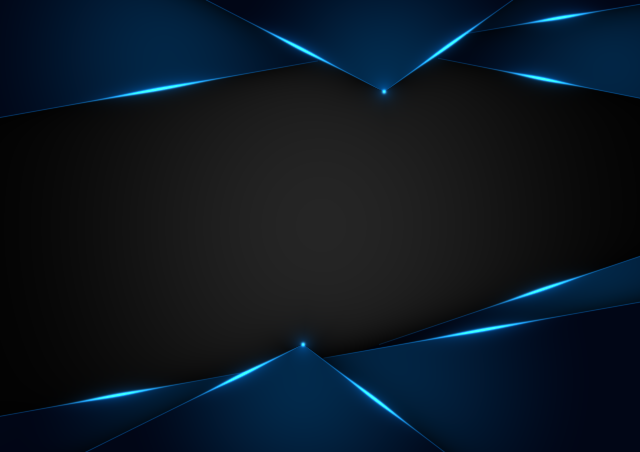
Reproduce this background procedurally as a WebGL 2 fragment shader.

```glsl
#version 300 es
precision highp float;
// Dark charcoal backdrop framed by layered navy panels with glowing blue edges.

uniform vec2 u_resolution;
out vec4 outColor;

const float ASPECT = 1.4144;
const vec3 NAVY = vec3(0.004, 0.022, 0.085);
const vec3 BLUE = vec3(0.008, 0.170, 0.305);
const vec3 RIM = vec3(0.010, 0.150, 0.270);
const vec3 HALO = vec3(0.000, 0.220, 0.430);
const vec3 SPARK = vec3(0.250, 0.780, 0.960);

// Signed distance to the line a-b, positive on its left side.
float lineSide(vec2 p, vec2 a, vec2 b) {
    vec2 dir = normalize(b - a);
    return dot(p - a, vec2(-dir.y, dir.x));
}

// Radial fill from blue at the centre to navy at the radius.
vec3 panelFill(vec2 p, vec2 centre, float radius, float strength) {
    float falloff = 1.0 - smoothstep(0.0, radius, distance(p, centre));
    return mix(NAVY, BLUE, falloff * strength);
}

// Lays a panel over the base and drops a soft shadow outside it.
vec3 layPanel(vec3 base, vec3 fill, float side, float pixel) {
    float shadow = 0.6 * exp(-max(-side, 0.0) / 0.028);
    float cover = smoothstep(-0.7 * pixel, 0.7 * pixel, side);
    return mix(base * (1.0 - shadow), fill, cover);
}

// Thin rim along a-b with a tapered hot spot at the given fraction.
vec3 edgeGlow(vec2 p, vec2 a, vec2 b, float spot, float reach) {
    vec2 span = b - a;
    float size = length(span);
    float t = dot(p - a, span) / (size * size);
    float d = length(p - a - span * clamp(t, 0.0, 1.0));
    float along = (t - spot) * size / reach;
    float hot = exp(-along * along);
    float width = 0.0014 + 0.0022 * hot;
    float core = exp(-d * d / (width * width));
    return core * (RIM + SPARK * hot) + HALO * hot * exp(-d / 0.011);
}

// Small round highlight on a tip.
vec3 tipGlow(vec2 p, vec2 tip) {
    float d = distance(p, tip);
    return SPARK * exp(-d * d / 0.00002) + HALO * exp(-d / 0.014);
}

// One straight-edged panel, limited to a side of the vertical line at clipX.
vec3 sidePanel(vec3 base, vec2 p, vec2 a, vec2 b, float clipX, float facing,
               vec3 fill, float spot, float reach, float pixel) {
    float side = min(lineSide(p, a, b), (p.x - clipX) * facing);
    return layPanel(base, fill, side, pixel) + edgeGlow(p, a, b, spot, reach);
}

// A pointed panel bounded by the edges a-tip and tip-b.
vec3 wedge(vec3 base, vec2 p, vec2 a, vec2 tip, vec2 b,
           vec3 fill, vec2 spots, float reach, float pixel) {
    float side = min(lineSide(p, a, tip), lineSide(p, tip, b));
    vec3 glow = max(edgeGlow(p, a, tip, spots.x, reach),
                    edgeGlow(p, tip, b, spots.y, reach));
    return layPanel(base, fill, side, pixel) + max(glow, tipGlow(p, tip));
}

void main() {
    vec2 p = gl_FragCoord.xy / u_resolution * vec2(ASPECT, 1.0);
    float pixel = 1.0 / u_resolution.y;
    vec2 topTip = vec2(0.849, 0.797);
    vec2 lowTip = vec2(0.670, 0.238);

    // Charcoal centre fading to black
    float radial = length((p - vec2(0.71, 0.50)) * vec2(1.0, 0.92));
    vec3 color = vec3(mix(0.145, 0.012, smoothstep(0.0, 0.80, radial)));

    // Upper left panel
    color = sidePanel(color, p, vec2(0.0, 0.740), vec2(0.701, 0.865), topTip.x, -1.0,
                      panelFill(p, vec2(0.37, 0.88), 0.46, 0.85), 0.50, 0.105, pixel);

    // Upper right panels
    color = sidePanel(color, p, vec2(0.969, 0.871), vec2(1.417, 0.782), topTip.x, 1.0,
                      panelFill(p, vec2(1.35, 0.86), 0.40, 0.85), 0.51, 0.065, pixel);
    color = sidePanel(color, p, vec2(1.033, 0.926), vec2(1.417, 0.991), topTip.x, 1.0,
                      panelFill(p, vec2(1.12, 0.97), 0.24, 0.35), 0.53, 0.065, pixel);

    // Lower right panels
    color = sidePanel(color, p, vec2(1.417, 0.434), vec2(0.839, 0.238), lowTip.x, 1.0,
                      panelFill(p, vec2(1.33, 0.37), 0.42, 0.90), 0.38, 0.080, pixel);
    color = sidePanel(color, p, vec2(1.417, 0.332), vec2(0.716, 0.208), lowTip.x, 1.0,
                      panelFill(p, vec2(0.84, 0.16), 0.50, 0.85), 0.50, 0.100, pixel);

    // Lower left panel
    color = sidePanel(color, p, vec2(0.554, 0.179), vec2(0.0, 0.079), lowTip.x, -1.0,
                      panelFill(p, vec2(0.45, 0.10), 0.42, 0.80), 0.53, 0.085, pixel);

    // Pointed panels in front
    color = wedge(color, p, vec2(0.456, 1.0), topTip, vec2(1.133, 1.0),
                  panelFill(p, vec2(0.85, 0.83), 0.36, 1.0), vec2(0.53, 0.50), 0.075, pixel);
    color = wedge(color, p, vec2(0.982, 0.0), lowTip, vec2(0.190, 0.0),
                  panelFill(p, vec2(0.67, 0.15), 0.42, 0.95), vec2(0.49, 0.28), 0.075, pixel);

    outColor = vec4(min(color, 1.0), 1.0);
}
```
